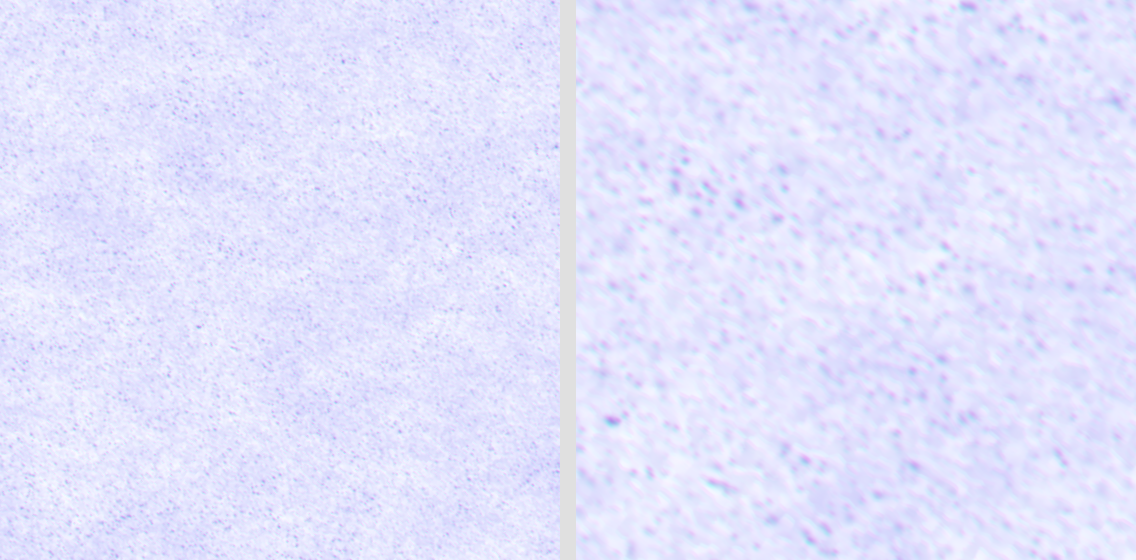
Left, the full canvas; right, a detail of the centre.
Give the GLSL for this texture map, as a Shadertoy shader.

```glsl
vec3 hash3(vec2 c) {
    vec3 q = fract(c.xyx * vec3(0.1031, 0.1030, 0.0973));
    q += dot(q, q.yxz + 33.33);
    return fract((q.xxy + q.yzz) * q.zyx);
}

// Cellular noise: x = softly blended cell values, y = sparse round pits
vec2 cells(vec2 p) {
    vec2 id = floor(p), f = p - id;
    float total = 0.0, weight = 0.0, pits = 0.0;
    for (int j = -1; j <= 1; j++)
    for (int i = -1; i <= 1; i++) {
        vec2 g = vec2(i, j);
        vec3 h = hash3(id + g + 400.0);
        vec2 d = g + h.xy - f;
        float d2 = dot(d, d);
        float w = exp(-6.0 * d2);
        total += w * h.z;
        weight += w;
        pits += pow(h.z, 7.0) * exp(-9.0 * d2);
    }
    return vec2(total / weight, pits);
}

// Layered blotches, centred on zero, nearly as strong at small scales
float clouds(vec2 p) {
    float sum = 0.0, norm = 0.0, amp = 1.0;
    p *= vec2(7.0, 9.0);
    for (int i = 0; i < 5; i++) {
        sum += amp * cells(p).x;
        norm += amp;
        amp *= 0.93;
        p = mat2(1.8, 0.8, -0.8, 1.8) * p + 7.3;
    }
    return sum / norm - 0.5;
}

// Pits and fine grain, both stretched along the falling diagonal
float relief(vec2 p, float wear) {
    vec2 q = mat2(0.8, 0.6, -0.6, 0.8) * p;
    float grain = cells(q * vec2(160.0, 320.0) + 31.0).x - 0.5;
    float large = cells(q * vec2(88.0, 155.0)).y;
    float small = cells(q * vec2(130.0, 240.0) + 57.0).y;
    return 0.08 * grain - wear * (0.16 * large + 0.13 * small);
}

void mainImage(out vec4 fragColor, in vec2 fragCoord) {
    vec2 uv = fragCoord / iResolution.y;

    // Pits gather in small clumps within faint broad patches
    float patches = cells(uv * 4.0 + 11.0).x;
    float clumps = cells(uv * vec2(26.0, 32.0) + 3.0).x;
    float wear = 0.25 + 0.4 * patches + 1.1 * clumps;
    float blotch = clouds(uv);

    // Red and green shifted apart across the grain give pink and cyan rims
    vec2 fringe = vec2(0.0006, 0.0009);
    float red = relief(uv + fringe, wear);
    float green = relief(uv - fringe, wear);

    vec3 color = vec3(0.899, 0.902, 0.999);
    color += blotch * vec3(0.14, 0.15, 0.01);
    color += vec3(red, green, 0.16 * min(red + green, 0.0));
    fragColor = vec4(clamp(color, 0.0, 1.0), 1.0);
}
```
